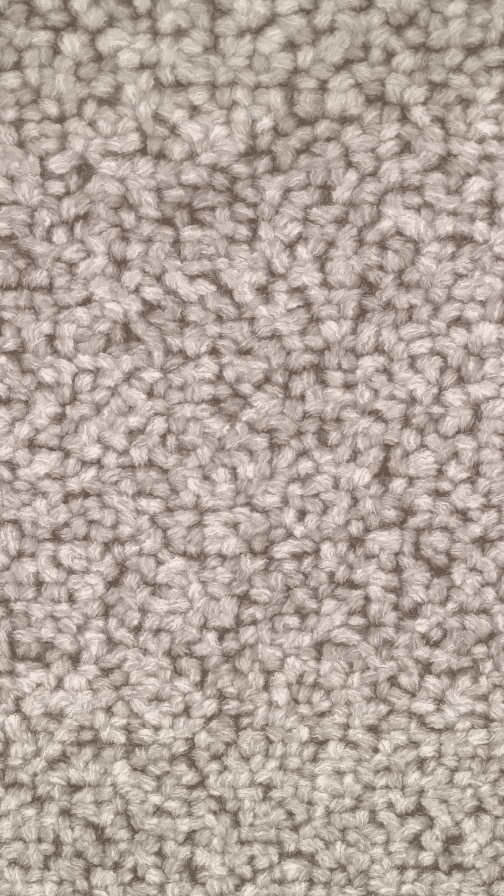
This texture is drawn by a Shadertoy shader. Its source:

```glsl
#define NEAR_TUFTS 34.0
#define TUFT_SHRINK 5.0
#define ROW_RATIO 1.10
#define FUZZ 0.17
#define FIBRE_CONTRAST 0.56
#define TUFT_CONTRAST 0.30
#define SHADOW vec3(0.475, 0.412, 0.375)
#define HIGHLIGHT vec3(0.90, 0.855, 0.825)
#define ROSE_TINT vec3(1.005, 0.992, 0.995)
#define SAGE_TINT vec3(0.985, 0.998, 0.98)

vec3 hash3(vec2 cell) {
    vec3 q = fract(cell.xyx * vec3(0.1031, 0.1030, 0.0973));
    q += dot(q, q.yxz + 33.33);
    return fract((q.xxy + q.yzz) * q.zyx);
}

float noise(vec2 p) {
    vec2 cell = floor(p), f = fract(p);
    f = f * f * (3.0 - 2.0 * f);
    float low = mix(hash3(cell).x, hash3(cell + vec2(1, 0)).x, f.x);
    float high = mix(hash3(cell + vec2(0, 1)).x, hash3(cell + 1.0).x, f.x);
    return mix(low, high, f.y);
}

mat2 rotation(float angle) {
    float c = cos(angle), s = sin(angle);
    return mat2(c, -s, s, c);
}

// Overlapping oval tufts: x is the tone, y the pile height
vec2 pile(vec2 p, float sharpness) {
    vec2 home = floor(p);
    float weightSum = 0.0, toneSum = 0.0;
    for (int j = -1; j <= 1; j++)
    for (int i = -1; i <= 1; i++) {
        vec2 cell = home + vec2(i, j);
        vec3 shape = hash3(cell + 71.0);
        vec3 look = hash3(cell + 213.0);
        vec2 offset = p - cell - 0.5 - 0.75 * (shape.xy - 0.5);
        vec2 local = rotation(0.5 + 2.8 * (shape.z - 0.5)) * offset;
        vec2 oval = local / vec2(0.78, mix(0.54, 0.68, look.y));
        float height = 1.0 - dot(oval, oval) + 0.5 * (look.x - 0.5);

        // Strands bend and spread towards one end of the tuft
        vec2 strand = local;
        strand.y = strand.y / (1.0 + 0.4 * local.x) + 0.25 * local.x * local.x;
        float fibre = noise(strand * vec2(1.8, 8.5) + look.xy * 90.0) - 0.5;
        fibre += 0.5 * (noise(strand * vec2(4.0, 15.0) + look.yz * 70.0) - 0.5);

        float tone = TUFT_CONTRAST * (look.z - 0.5) + 0.15 * offset.y
                   + FIBRE_CONTRAST * sharpness * fibre;
        float weight = exp(11.0 * height);
        weightSum += weight;
        toneSum += weight * tone;
    }
    return vec2(toneSum / weightSum, log(weightSum) / 11.0);
}

void mainImage(out vec4 fragColor, in vec2 fragCoord) {
    vec2 uv = fragCoord / iResolution.xy;
    vec2 p = fragCoord / iResolution.x;

    // Tufts grow gently towards the top
    vec2 ground = vec2((p.x - 0.5) * (NEAR_TUFTS - TUFT_SHRINK * p.y),
        ROW_RATIO * p.y * (NEAR_TUFTS - 0.5 * TUFT_SHRINK * p.y));

    // Ragged outlines
    vec2 fray = vec2(noise(ground * 5.0), noise(ground * 5.0 + 47.0)) - 0.5;
    fray += 0.5 * (vec2(noise(ground * 11.0), noise(ground * 11.0 + 31.0)) - 0.5);
    float sharpness = mix(1.0, 0.6, smoothstep(0.7, 1.0, uv.y));
    vec2 tuft = pile(ground + FUZZ * fray, sharpness);

    // Light on the tufts, gaps and wide brushed patches
    float tone = 0.0 + 0.82 * smoothstep(-0.30, 1.10, tuft.y) + tuft.x;
    tone += 0.13 * (noise(p * vec2(5.0, 8.0) + 9.0) - 0.5);
    tone += 0.08 * (noise(ground * 0.45 + 5.0) - 0.5);

    // Stray hairs lying across the pile
    vec2 hair = rotation(0.7 + 1.6 * noise(ground * 0.35)) * ground;
    tone += 0.16 * sharpness * (noise(hair * vec2(1.5, 11.0)) - 0.5);
    tone -= 0.07 * smoothstep(0.65, 1.0, uv.y);

    // Rosy middle between greyer ends
    float rosy = smoothstep(0.05, 0.4, uv.y) * (1.0 - smoothstep(0.72, 1.0, uv.y));
    vec3 colour = mix(SHADOW, HIGHLIGHT, clamp(tone, -0.15, 1.12));
    fragColor = vec4(clamp(colour * mix(SAGE_TINT, ROSE_TINT, rosy), 0.0, 1.0), 1.0);
}
```
